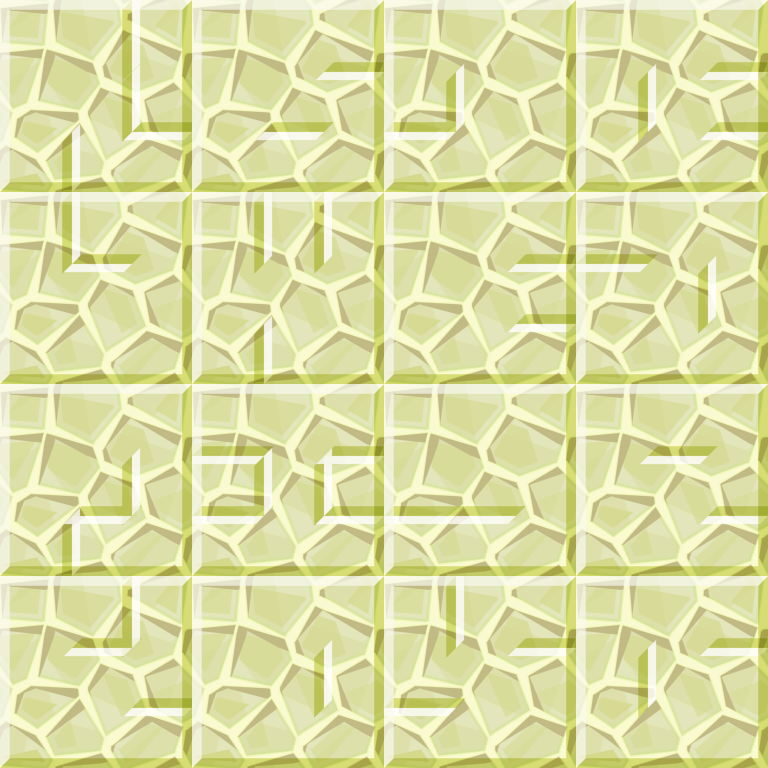
Give the GLSL for this texture, as a WebGL 1 fragment shader.

```glsl
precision highp float;
// Bevelled square tiles of pale green cracked stone, cut by random chiselled grooves.
uniform vec2 u_resolution;

#define TILES 4.0
#define GRID vec2(3.0, 4.0)
#define JITTER 0.72
#define SEED 4.7
#define MORTAR 0.019
#define SHADOW 0.047
#define BEVEL 0.051
#define GROOVE_CHANCE 0.2

const vec3 STONE = vec3(0.87, 0.88, 0.67);
const vec3 STONE_DEEP = vec3(0.83, 0.85, 0.55);
const vec3 STONE_PALE = vec3(0.89, 0.90, 0.73);
const vec3 TAUPE = vec3(0.76, 0.73, 0.52);
const vec3 GREEN_RIM = vec3(0.82, 0.89, 0.58);
const vec3 CREAM = vec3(0.98, 0.98, 0.82);
const vec3 SHADE_TINT = vec3(0.86, 0.88, 0.56);

float hash(vec2 p) {
  return fract(sin(dot(p, vec2(127.1, 311.7)) + SEED) * 43758.5);
}

// Antialiased test: 1 where x is below the limit.
float below(float x, float limit, float px) {
  return 1.0 - smoothstep(limit - px, limit + px, x);
}

// Stone centre in tile units, wrapping at the tile edges.
vec2 stoneCentre(vec2 cell) {
  vec2 id = mod(cell, GRID);
  vec2 jitter = vec2(hash(id), hash(id + 17.3)) - 0.5;
  return (cell + 0.5 + vec2(0.5 * mod(id.y, 2.0), 0.0) + JITTER * jitter) / GRID;
}

vec3 stonework(vec2 p, float px) {
  // Nearest stone
  vec2 base = floor(p * GRID), cell = base, centre = vec2(0.0);
  float nearest = 9.0;
  for (int j = -2; j <= 2; j++) {
    for (int i = -2; i <= 2; i++) {
      vec2 c = base + vec2(float(i), float(j));
      vec2 s = stoneCentre(c);
      float d = dot(p - s, p - s);
      if (d < nearest) { nearest = d; cell = c; centre = s; }
    }
  }
  // Distances to its wedge-shaped joints, split by the side they face
  float joint = 9.0, shaded = 9.0, lit = 9.0;
  for (int j = -2; j <= 2; j++) {
    for (int i = -2; i <= 2; i++) {
      if (i == 0 && j == 0) continue;
      vec2 s = stoneCentre(cell + vec2(float(i), float(j)));
      vec2 n = normalize(s - centre);
      vec2 fromMid = p - 0.5 * (s + centre);
      vec2 along = vec2(-n.y, n.x) * (n.y > 0.0 ? -1.0 : 1.0);
      float taper = clamp(0.09 * dot(fromMid, along), -0.011, 0.011);
      float d = -dot(fromMid, n);
      joint = min(joint, d + taper);
      if (dot(n, vec2(-0.6, -0.8)) > 0.3) shaded = min(shaded, d - 1.3 * taper);
      else lit = min(lit, d + taper);
    }
  }
  // Flat facets, rims and mortar
  vec2 id = mod(cell, GRID), v = p - centre;
  float angle = 6.2832 * hash(id + 5.1);
  vec2 facet = vec2(cos(angle), sin(angle));
  vec3 col = mix(STONE, STONE_PALE, below(dot(v, facet.yx), -0.02, px));
  float inner = below(-joint, -0.055, px) * below(dot(v, facet), 0.015, px);
  col = mix(col, STONE_DEEP, inner * (0.45 + 0.55 * hash(id + 9.4)));
  col = mix(col, GREEN_RIM, 0.55 * below(lit, MORTAR + 0.014, px));
  col = mix(col, TAUPE, below(shaded, SHADOW + 0.012 * (hash(id + 2.6) - 0.5), px));
  vec3 mortar = mix(CREAM, vec3(0.94, 0.96, 0.70), smoothstep(0.4, 1.0, joint / MORTAR));
  return mix(col, mortar, below(joint, MORTAR, px));
}

// Groove masks inside one tile: x is the lit side, y the shaded side.
vec2 grooves(vec2 p, vec2 tile, float px) {
  vec2 mask = vec2(0.0);
  for (int axis = 0; axis < 2; axis++) {
    vec2 q = axis == 0 ? p : p.yx;
    for (int line = 0; line < 2; line++) {
      float across = q.y - (0.375 + 0.3125 * float(line));
      float slant = q.x + across;
      for (int span = 0; span < 3; span++) {
        float k = float(span);
        float start = k < 0.5 ? 0.0 : 0.0625 + 0.3125 * k;
        float stop = 0.375 + 0.3125 * k;
        float key = float(axis * 6 + line * 3 + span);
        float on = step(hash(tile * 3.7 + vec2(key, key * 1.9)), GROOVE_CHANCE);
        on *= below(start, slant, px) * below(slant, stop, px);
        float light = below(-across, 0.0, px) * below(across, 0.042, px);
        float dark = below(across, 0.0, px) * below(-across, BEVEL, px);
        mask = max(mask, on * vec2(light, dark));
      }
    }
  }
  return mask;
}

void main() {
  vec2 uv = gl_FragCoord.xy / u_resolution;
  vec2 grid = vec2(uv.x, 1.0 - uv.y) * TILES;
  vec2 tile = mod(floor(grid), TILES), p = fract(grid);
  float px = 0.75 * TILES / min(u_resolution.x, u_resolution.y);
  vec3 col = stonework(p, px);

  // Chiselled grooves
  vec2 cut = grooves(p, tile, px);
  col = mix(col, col * SHADE_TINT, cut.y);
  col = mix(col, vec3(1.0), 0.78 * cut.x);

  // Mitred tile bevel: light on top and left, dark on bottom and right
  float lightEdge = min(p.x, p.y), darkEdge = min(1.0 - p.x, 1.0 - p.y);
  float side = below(lightEdge - darkEdge, 0.0, px);
  col = mix(col, col * SHADE_TINT, below(darkEdge, BEVEL, px) * (1.0 - side));
  col = mix(col, vec3(0.98, 0.98, 0.95), 0.65 * below(lightEdge, BEVEL, px) * side);
  gl_FragColor = vec4(col, 1.0);
}
```
